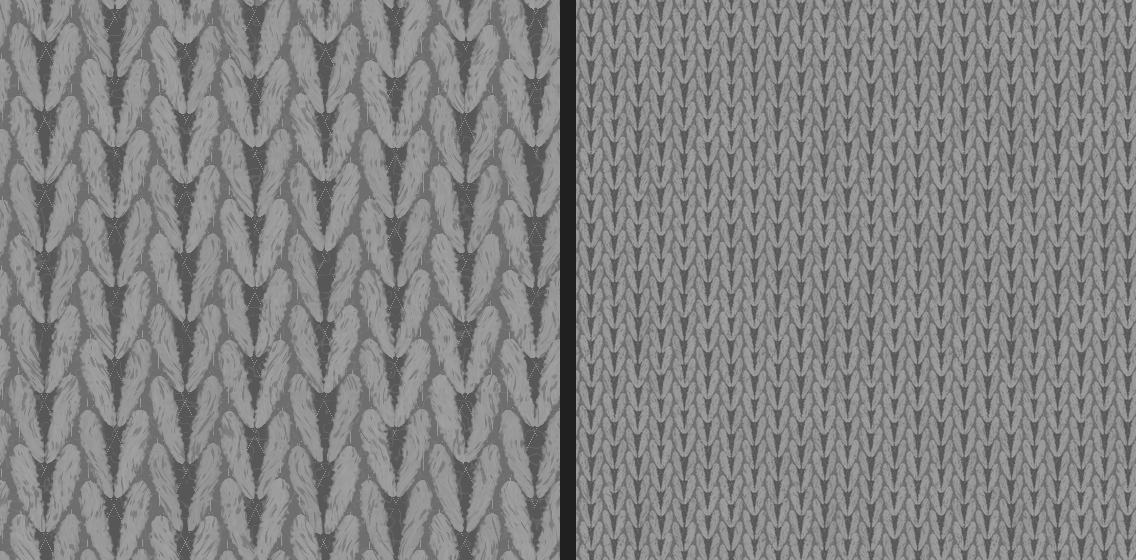
Left: one tile. Right: repeated 3 by 3.
This texture is drawn by a three.js fragment shader. Its source:

```glsl
// Chunky grey knit: staggered columns of fuzzy V stitches with dark holes between the arms.
varying vec2 vUv;

const float REPEATS = 8.0;                  // stitches across and down (even)
const vec2 ORIGIN = vec2(0.645, 0.44);      // tip of the first stitch, in cells
const float STAGGER = 0.5;                  // lift of every second column
const float TIP_WIDTH = 0.13;               // half width of an arm at its tip
const float SWELL = 0.065;                  // extra half width higher up
const float ARM_MIDDLE = 0.58;
const float ARM_REACH = 0.63;
const float JITTER = 0.045;
const float FUZZ = 0.34;
const vec2 FIBRE_SCALE = vec2(30.0, 5.5);   // across and along an arm
const vec3 LIT = vec3(0.605);
const vec3 YARN = vec3(0.54);
const vec3 SEAM = vec3(0.43);
const vec3 FIBRE_SHADOW = vec3(0.40);
const vec3 HOLE = vec3(0.34);

float hash(vec2 p) {
  return fract(sin(dot(p, vec2(127.1, 311.7))) * 43758.5453);
}

// Value noise that wraps after a whole number of lattice cells.
float noise(vec2 p, float period) {
  vec2 i = floor(p);
  vec2 f = fract(p);
  f = f * f * (3.0 - 2.0 * f);
  vec2 a = floor(mod(i + 0.5, period));
  vec2 b = floor(mod(i + 1.5, period));
  return mix(mix(hash(a), hash(vec2(b.x, a.y)), f.x),
             mix(hash(vec2(a.x, b.y)), hash(b), f.x), f.y);
}

// Rounded height of one arm; also returns its offset from the axis.
float armHeight(vec2 q, float widthScale, float fuzz, out float across) {
  float axis = 0.07 + 0.42 * q.y - 0.14 * q.y * q.y;
  across = q.x - axis;
  float along = (q.y - ARM_MIDDLE) / ARM_REACH;
  float taper = sqrt(max(1.0 - along * along * along * along, 0.0004));
  float width = (TIP_WIDTH + SWELL * smoothstep(0.0, 0.8, q.y)) * taper * widthScale;
  float d = abs(across) / width + fuzz;
  return 1.0 - d * d;
}

void main() {
  vec2 p = vUv * REPEATS;
  float fuzz = (noise(p * 24.0, REPEATS * 24.0) - 0.5) * FUZZ;
  float column = floor(p.x - ORIGIN.x + 0.5);

  // Keep the uppermost arm among the neighbouring stitches.
  float height = -1.0;
  vec2 fibre = vec2(0.0);
  float seed = 0.0;
  for (int i = -1; i <= 1; i++) {
    float col = column + float(i);
    float lift = ORIGIN.y + STAGGER * mod(col, 2.0);
    vec2 local = p - vec2(ORIGIN.x + col, lift);
    float baseRow = floor(local.y);
    for (int j = -1; j <= 1; j++) {
      float row = baseRow + float(j);
      vec2 id = floor(mod(vec2(col, row) + 0.5, REPEATS));
      for (int k = 0; k < 2; k++) {
        float side = float(k) * 2.0 - 1.0;
        float armSeed = hash(id + vec2(17.0 * float(k), 5.0));
        vec2 shift = vec2(armSeed, hash(id + vec2(3.0, 29.0))) - 0.5;
        vec2 q = vec2(local.x * side, local.y - row) + shift * JITTER;
        float across;
        float h = armHeight(q, 0.95 + 0.12 * armSeed, fuzz, across);
        if (h > height) {
          height = h;
          fibre = vec2(across, q.y);
          seed = armSeed;
        }
      }
    }
  }

  // Shadowed ground: seams, deeper holes and a few stray hairs.
  float fromCentre = abs(p.x - ORIGIN.x - column);
  float hair = abs(noise(p * 9.0, REPEATS * 9.0) - 0.5);
  hair = (1.0 - smoothstep(0.0, 0.07, hair)) * 0.3;
  vec3 ground = mix(HOLE, SEAM, smoothstep(0.12, 0.24, fromCentre));
  ground = mix(ground, YARN, hair);

  // Twisted fibres follow each arm.
  vec2 strand = vec2(fibre.x + 0.10 * sin(fibre.y * 5.0 + seed * 6.0), fibre.y);
  vec2 offset = floor(vec2(seed, fract(seed * 7.3)) * 300.0) + 60.0;
  float coarse = noise(strand * FIBRE_SCALE + offset, 512.0);
  float fine = noise(strand * FIBRE_SCALE * vec2(1.7, 2.2) + offset + 71.0, 512.0);
  float streak = mix(coarse, fine, 0.5);
  float patchiness = noise(p * 4.0, REPEATS * 4.0);

  // Round shading, then dark gaps between fibres.
  float dome = smoothstep(0.05, 0.8, height);
  vec3 yarn = mix(SEAM, mix(YARN, LIT, dome), smoothstep(0.0, 0.4, height));
  yarn += (seed - 0.5) * 0.025 + (fine - 0.5) * 0.05;
  float gap = smoothstep(0.54, 0.78, streak + 0.12 * (patchiness - 0.5));
  yarn = mix(yarn, FIBRE_SHADOW, gap * mix(0.85, 0.6, dome));

  vec3 color = mix(ground, yarn, smoothstep(-0.05, 0.22, height));
  gl_FragColor = vec4(color, 1.0);
}
```
